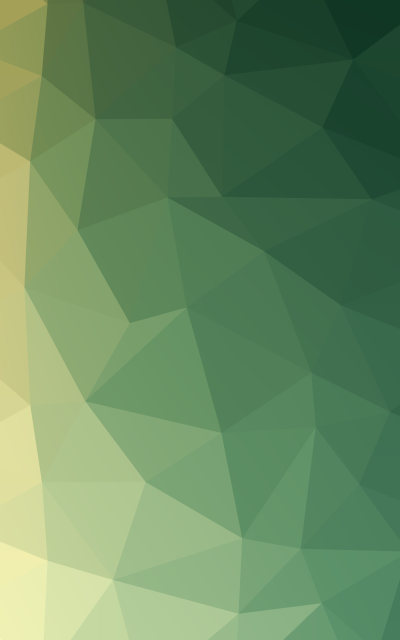
Reproduce this background procedurally as a Shadertoy shader.

```glsl
#define DEEP vec3(0.06, 0.21, 0.14)
#define LEAF vec3(0.39, 0.57, 0.38)
#define PALE vec3(0.92, 0.95, 0.72)
#define WARM_SHIFT vec3(0.19, 0.01, -0.08)
#define COOL_SHIFT vec3(-0.04, 0.0, 0.04)
#define FACET_VARIATION 0.055
#define FACET_SLOPE 0.15
#define CANVAS_HEIGHT 1.6

// Mesh columns are wavy spines: start, step per row, wave size, wave rate
const vec4 SPINE_X[5] = vec4[5](
    vec4(0.090, 0.000, 0.029, 1.05),
    vec4(0.198, 0.021, 0.069, 2.70),
    vec4(0.396, 0.033, 0.046, 1.25),
    vec4(0.530, 0.046, 0.067, 1.40),
    vec4(0.833, 0.023, 0.050, 3.14));
const vec4 SPINE_Y[5] = vec4[5](
    vec4(-0.042, 0.250, 0.056, 1.50),
    vec4(0.042, 0.242, 0.052, 1.00),
    vec4(0.067, 0.244, 0.062, 1.20),
    vec4(0.010, 0.220, 0.042, 3.14),
    vec4(0.104, 0.220, 0.046, 1.50));
const vec2 SPINE_PHASE[5] = vec2[5](
    vec2(0.0, 0.4), vec2(-1.42, -2.3), vec2(0.3, 0.6), vec2(0.4, 0.0), vec2(0.0, 0.2));

float hash(vec2 p) {
    return fract(sin(dot(p, vec2(127.1, 311.7))) * 4375.85);
}

float wave(vec4 spine, float row, float phase) {
    return spine.x + spine.y * row + spine.z * cos(spine.w * row + phase);
}

// Vertex of the mesh; the outermost columns lie beyond the canvas
vec2 meshVertex(int column, int row) {
    int c = clamp(column, 0, 4);
    float r = float(row);
    vec2 v = vec2(wave(SPINE_X[c], r, SPINE_PHASE[c].x),
                  wave(SPINE_Y[c], r, SPINE_PHASE[c].y));
    if (column < 0) v += vec2(-0.20, 0.11);
    if (column > 4) v += vec2(0.30, 0.12);
    return v;
}

// Signed distance to the line a-b
float edgeDistance(vec2 p, vec2 a, vec2 b) {
    vec2 e = normalize(b - a);
    return e.y * (p.x - a.x) - e.x * (p.y - a.y);
}

float triangleDistance(vec2 p, vec2 a, vec2 b, vec2 c) {
    float winding = -sign(edgeDistance(c, a, b));
    return max(max(winding * edgeDistance(p, a, b),
                   winding * edgeDistance(p, b, c)),
                   winding * edgeDistance(p, c, a));
}

// Smooth colour field: dark top right, olive left, pale bottom left
vec3 gradientColor(vec2 p, float toneOffset) {
    vec2 q = clamp(p / vec2(1.0, CANVAS_HEIGHT), 0.0, 1.0);
    float topTone = 0.20 + 0.40 * exp(-3.0 * q.x);
    float bottomTone = 0.98 - 0.45 * q.x;
    float tone = mix(topTone, bottomTone, q.y) + toneOffset;
    vec3 color = tone < LEAF.g
        ? mix(DEEP, LEAF, (tone - DEEP.g) / (LEAF.g - DEEP.g))
        : mix(LEAF, PALE, (tone - LEAF.g) / (PALE.g - LEAF.g));
    color += WARM_SHIFT * exp(-5.0 * q.x) * (1.0 - 0.85 * q.y);
    return color + COOL_SHIFT * q.x * q.y;
}

// Adds one facet as colour times coverage, with coverage in alpha
void addFacet(inout vec4 sum, vec2 p, vec2 a, vec2 b, vec2 c, float pixel) {
    float coverage = clamp(0.5 - triangleDistance(p, a, b, c) / pixel, 0.0, 1.0);
    if (coverage <= 0.0) return;
    vec2 center = (a + b + c) / 3.0;
    float variation = (hash(center) - 0.5) * FACET_VARIATION;
    vec3 color = gradientColor(mix(center, p, FACET_SLOPE), variation);
    sum += vec4(color, 1.0) * coverage;
}

void mainImage(out vec4 fragColor, in vec2 fragCoord) {
    // Canvas width is one unit, y runs downwards
    vec2 uv = fragCoord / iResolution.xy;
    vec2 p = vec2(uv.x, (1.0 - uv.y) * CANVAS_HEIGHT);
    float pixel = 1.0 / iResolution.x;

    // A faint base fills any gap in the mesh
    vec4 sum = vec4(gradientColor(p, 0.0), 1.0) * 0.001;

    // Split each cell along its shorter diagonal
    for (int row = -2; row < 8; row++) {
        vec2 a = meshVertex(-1, row);
        vec2 d = meshVertex(-1, row + 1);
        for (int column = 0; column < 6; column++) {
            vec2 b = meshVertex(column, row);
            vec2 c = meshVertex(column, row + 1);
            if (distance(a, c) < distance(b, d)) {
                addFacet(sum, p, a, b, c, pixel);
                addFacet(sum, p, a, c, d, pixel);
            } else {
                addFacet(sum, p, a, b, d, pixel);
                addFacet(sum, p, b, c, d, pixel);
            }
            a = b;
            d = c;
        }
    }
    fragColor = vec4(clamp(sum.rgb / sum.a, 0.0, 1.0), 1.0);
}
```
